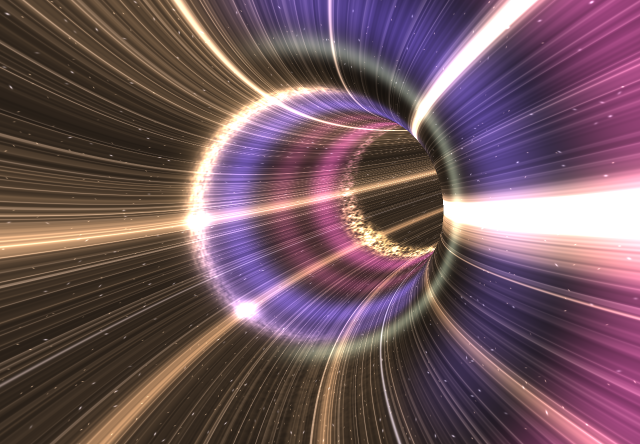
Write a Shadertoy shader that draws this background.

```glsl
const float PI = 3.14159;
const float TAU = 6.28318;
const vec2 VANISH = vec2(-0.212, -0.043);
const vec2 BEND = vec2(0.76, 0.213);
const float FOCAL = 0.281;

const vec3 WARM = vec3(1.0, 0.74, 0.52);
const vec3 PALE = vec3(0.92, 0.88, 0.95);
const vec3 GOLD = vec3(1.0, 0.78, 0.50);
const vec3 TAN = vec3(0.30, 0.235, 0.17);
const vec3 BLUE = vec3(0.27, 0.21, 0.60);
const vec3 MAGENTA = vec3(0.50, 0.17, 0.41);
const vec3 SAGE = vec3(0.33, 0.37, 0.32);

// Light trails: angle, angular width, strength, paleness
const int TRAILS = 12;
const vec4 TRAIL[TRAILS] = vec4[](
    vec4(-3.09, 0.050, 0.62, 0.1), vec4(-2.24, 0.045, 0.62, 0.0),
    vec4(-1.37, 0.040, 0.36, 0.0), vec4(-1.04, 0.006, 0.75, 1.0),
    vec4(-0.56, 0.035, 0.45, 0.0), vec4(0.05, 0.082, 1.75, 0.25),
    vec4(0.72, 0.036, 1.60, 0.3), vec4(1.34, 0.009, 0.80, 0.4),
    vec4(1.97, 0.014, 1.10, 0.3), vec4(-0.22, 0.004, 0.60, 0.2),
    vec4(-0.08, 0.050, 0.42, 0.0), vec4(-2.61, 0.005, 0.45, 0.8));

float hash(vec2 p) {
    vec3 q = fract(p.xyx * 0.1031);
    q += dot(q, q.yzx + 33.33);
    return fract((q.x + q.y) * q.z);
}

float bell(float x, float centre, float width) {
    float d = (x - centre) / width;
    return exp(-d * d);
}

float angleGap(float a, float b) {
    return abs(mod(a - b + PI, TAU) - PI);
}

// Value noise, periodic in x
float noise(vec2 p, float period) {
    vec2 i = floor(p), f = fract(p);
    f = f * f * (3.0 - 2.0 * f);
    float x0 = mod(i.x, period), x1 = mod(i.x + 1.0, period);
    return mix(mix(hash(vec2(x0, i.y)), hash(vec2(x1, i.y)), f.x),
               mix(hash(vec2(x0, i.y + 1.0)), hash(vec2(x1, i.y + 1.0)), f.x), f.y);
}

float strands(float turn, float count) {
    return noise(vec2(turn * count, count), count);
}

// Depth at which a ray first leaves the bending tube
float tubeDepth(vec2 ray) {
    float near = 0.2;
    for (int i = 0; i < 105; i++) {
        float next = near * 1.03;
        if (next * length(ray - BEND * next) > 1.0) break;
        near = next;
    }
    float far = near * 1.03;
    for (int i = 0; i < 9; i++) {
        float middle = 0.5 * (near + far);
        if (middle * length(ray - BEND * middle) > 1.0) far = middle;
        else near = middle;
    }
    return near;
}

vec3 trails(float angle, float grain) {
    vec3 light = vec3(0.0);
    for (int i = 0; i < TRAILS; i++) {
        vec4 t = TRAIL[i];
        float d = angleGap(angle, t.x);
        float glow = bell(d, 0.0, t.y) * (0.5 + 0.9 * grain) + 0.10 * exp(-d / (2.0 * t.y));
        light += mix(WARM, PALE, t.w) * glow * t.z;
    }
    return light;
}

// Short tilted dashes scattered over the wall
float sparks(float turn, float logDepth, float count, float density) {
    vec2 p = vec2(turn * count, logDepth * count / TAU);
    vec2 cell = floor(p);
    vec2 id = vec2(mod(cell.x, count), cell.y + 200.0);
    vec2 d = fract(p) - 0.3 - 0.4 * vec2(hash(id + 7.1), hash(id + 19.7));
    d.x += d.y * (hash(id + 31.3) - 0.5);
    float shine = exp(-dot(d * d, vec2(300.0, 70.0)));
    return shine * step(1.0 - density, hash(id)) * (0.3 + 0.7 * hash(id + 3.7));
}

vec3 wall(vec2 p) {
    vec2 ray = (p - VANISH) / FOCAL;
    float z = tubeDepth(ray);
    vec2 e = normalize(ray - BEND * z);
    float angle = atan(e.y, e.x);
    float turn = angle / TAU + 0.5;
    float logZ = log(z);
    float fine = strands(turn, 930.0);
    float grain = 0.55 * fine + 0.45 * strands(turn, 370.0);
    float broad = strands(turn, 41.0);
    float right = smoothstep(0.0, 0.6, e.x + 0.45 * e.y);

    // Dark brown wall with fine lengthwise strands
    vec3 col = vec3(0.115, 0.09, 0.07);
    col += TAN * (0.12 + 0.75 * grain * grain) * (0.4 + 0.8 * broad);
    float haze = bell(angle, 2.05, 0.35) + 0.75 * bell(angleGap(angle, -3.12), 0.0, 0.22);
    col += TAN * haze * (0.4 + 0.8 * grain);
    col += vec3(0.33, 0.29, 0.27) * pow(fine, 9.0);
    col *= 1.0 - 0.45 * right * (1.0 - smoothstep(0.8, 1.1, z));

    // Coloured bands on the near right wall
    float weave = 0.8 + 0.35 * grain;
    float upperRight = 0.5 + 0.5 * smoothstep(-0.5, 0.3, e.y);
    col += BLUE * right * weave * upperRight * 0.85 * bell(z, 0.54, 0.13);
    col += MAGENTA * right * weave * (1.0 - smoothstep(0.29, 0.43, z));
    col += SAGE * smoothstep(-0.4, 0.1, e.x) * bell(z, 0.81 - 0.11 * e.y, 0.055);

    // Coloured bands deeper inside
    float inside = 1.0 - smoothstep(0.6, 0.95, e.x);
    col += BLUE * inside * weave * (bell(z, 1.19, 0.12) + 0.45 * bell(z, 1.03, 0.06));
    col += MAGENTA * weave * (0.5 * bell(z, 1.48, 0.10) + 0.95 * bell(z, 1.77, 0.11));

    // Glowing rims broken into flecks
    float fleck = 0.5 * noise(vec2(turn * 150.0, logZ * 70.0), 150.0)
                + 0.5 * noise(vec2(turn * 410.0, logZ * 120.0), 410.0);
    float left = smoothstep(0.45, -0.35, e.x);
    float upper = 0.35 + 0.65 * smoothstep(-0.75, 0.2, e.y);
    float rim = bell(z, 1.0, 0.042) * (0.2 + 1.2 * fleck) + 0.24 * bell(z, 1.0, 0.10);
    col += mix(vec3(0.72, 0.58, 0.85), GOLD, upper) * rim * left * upper * 1.05;
    float low = smoothstep(0.3, -0.8, e.y);
    float innerRim = bell(z, 1.95, 0.05 + 0.03 * low) * 2.0 * fleck * fleck;
    col += mix(vec3(0.9, 0.55, 0.65), GOLD, low) * innerRim * (0.5 + 1.1 * low);

    // Flares where trails cross the outer rim
    float flare = bell(angle, -2.24, 0.10) + 0.5 * bell(angle, -3.09, 0.06);
    col += vec3(0.8, 0.65, 0.78) * flare * bell(z, 1.02, 0.05);

    // Trails and sparks
    col += trails(angle, grain);
    float floorGlow = bell(angle, -1.4, 0.5) * bell(z, 0.75, 0.2);
    col += TAN * 0.4 * floorGlow * fleck;
    col += PALE * 0.8 * sparks(turn, logZ, 130.0, 0.09);
    col += mix(PALE, GOLD, 0.6) * 0.7 * sparks(turn, logZ, 210.0, 0.07 + 0.35 * floorGlow);
    return col;
}

void mainImage(out vec4 fragColor, in vec2 fragCoord) {
    vec3 sum = vec3(0.0);
    // Four samples soften every edge
    for (int i = 0; i < 4; i++) {
        vec2 offset = vec2(i % 2, i / 2) * 0.5 - 0.25;
        vec2 p = (fragCoord + offset - 0.5 * iResolution.xy) / iResolution.y;
        sum += min(wall(p), vec3(1.0));
    }
    fragColor = vec4(sum * 0.25, 1.0);
}
```
